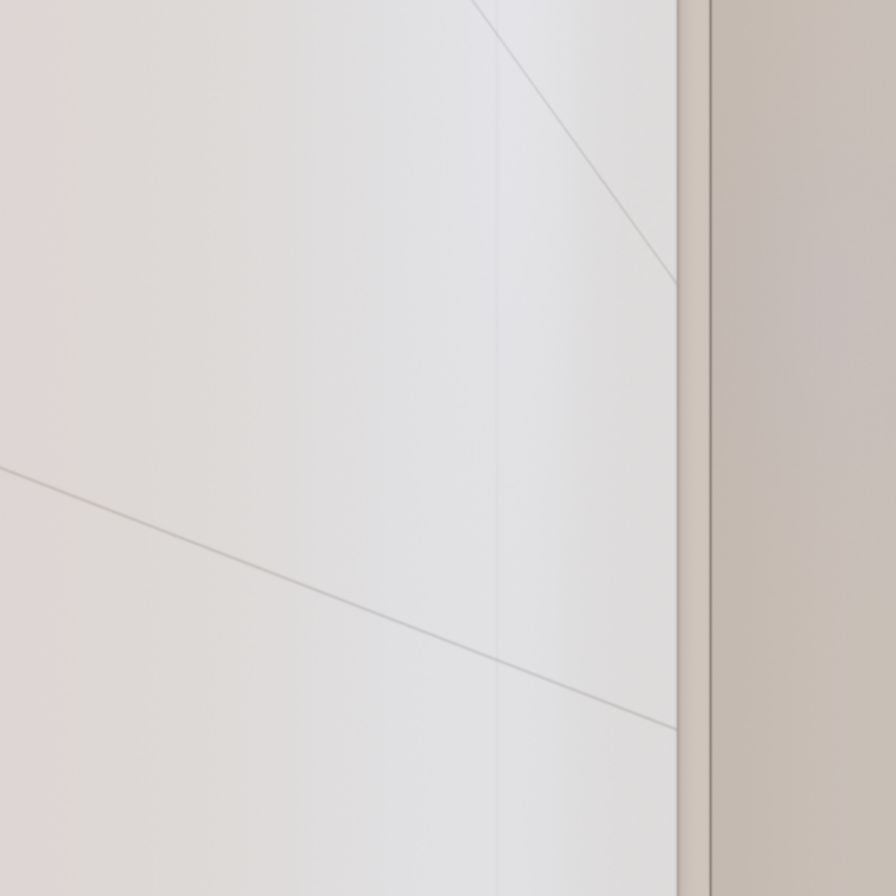
Give the GLSL for this texture, as a WebGL 1 fragment shader.

```glsl
precision highp float;
uniform vec2 u_resolution;

#define SEAM_X 0.5547
#define CORNER_X 0.7555
#define GROOVE_X 0.7930
#define LOW_SEAM_Y 0.478
#define LOW_SEAM_SLOPE -0.387
#define HIGH_SEAM_Y 1.731
#define HIGH_SEAM_SLOPE -1.387
#define SEAM_WIDTH 0.0020
#define GRAIN 0.004

// Soft stripe around distance zero, never thinner than a pixel
float stripe(float d, float width) {
    float w = max(width, 0.8 / u_resolution.x);
    return exp(-d * d / (w * w));
}

// Signed distance to the line y = height + slope * x
float slantDistance(vec2 p, float height, float slope) {
    return (p.y - height - slope * p.x) / sqrt(1.0 + slope * slope);
}

float hash(vec2 cell) {
    return fract(sin(dot(cell, vec2(127.1, 311.7))) * 43758.5);
}

// Fine cellular noise: distance to the nearest scattered point
float cellular(vec2 p) {
    vec2 cell = floor(p);
    float nearest = 2.0;
    for (int j = -1; j <= 1; j++) {
        for (int i = -1; i <= 1; i++) {
            vec2 c = cell + vec2(float(i), float(j));
            vec2 point = c + vec2(hash(c), hash(c + 57.0));
            nearest = min(nearest, distance(p, point));
        }
    }
    return nearest;
}

vec3 wallColor(vec2 p) {
    // Warm left side, cool lit band, neutral falloff to the corner
    vec3 color = mix(vec3(0.868, 0.838, 0.830), vec3(0.866, 0.851, 0.842), smoothstep(0.0, 0.22, p.x));
    color = mix(color, vec3(0.882, 0.881, 0.892), smoothstep(0.18, 0.54, p.x));
    color = mix(color, vec3(0.868, 0.861, 0.860), smoothstep(0.56, 0.70, p.x));

    // Light pooling near the top of the vertical seam
    vec2 glowOffset = (p - vec2(0.58, 1.0)) / vec2(0.075, 0.45);
    color += vec3(0.012, 0.014, 0.018) * exp(-dot(glowOffset, glowOffset));

    // Panel seams
    float low = stripe(slantDistance(p, LOW_SEAM_Y, LOW_SEAM_SLOPE), SEAM_WIDTH);
    float high = stripe(slantDistance(p, HIGH_SEAM_Y, HIGH_SEAM_SLOPE), SEAM_WIDTH * 0.85);
    color -= vec3(0.085, 0.088, 0.092) * low;
    color -= vec3(0.065, 0.068, 0.075) * high;
    color -= 0.016 * stripe(p.x - SEAM_X, SEAM_WIDTH);
    return color;
}

vec3 sideColor(vec2 p) {
    // Narrow trim between corner and groove
    float across = (p.x - CORNER_X) / (GROOVE_X - CORNER_X);
    vec3 trim = mix(vec3(0.775, 0.732, 0.698), vec3(0.812, 0.772, 0.738), smoothstep(0.0, 0.6, across));

    // Shaded panel with a faint mauve patch
    vec3 panel = mix(vec3(0.768, 0.728, 0.692), vec3(0.786, 0.748, 0.718), smoothstep(GROOVE_X, 0.96, p.x));
    vec2 patchOffset = (p - vec2(0.92, 0.66)) / vec2(0.14, 0.20);
    panel += vec3(-0.004, -0.003, 0.014) * exp(-dot(patchOffset, patchOffset));

    float aa = 0.8 / u_resolution.x;
    vec3 color = mix(trim, panel, smoothstep(-aa, aa, p.x - GROOVE_X));
    return color - vec3(0.22, 0.22, 0.215) * stripe(p.x - GROOVE_X, 0.0018);
}

void main() {
    vec2 p = gl_FragCoord.xy / u_resolution;
    float aa = 1.0 / u_resolution.x;

    vec3 color = mix(wallColor(p), sideColor(p), smoothstep(-aa, aa, p.x - CORNER_X));

    // Contact shadow along the corner
    color -= vec3(0.085, 0.088, 0.090) * stripe(p.x - CORNER_X - 0.001, 0.0026);

    // Plaster grain
    color += GRAIN * (cellular(p * 190.0) - 0.5);
    gl_FragColor = vec4(color, 1.0);
}
```
